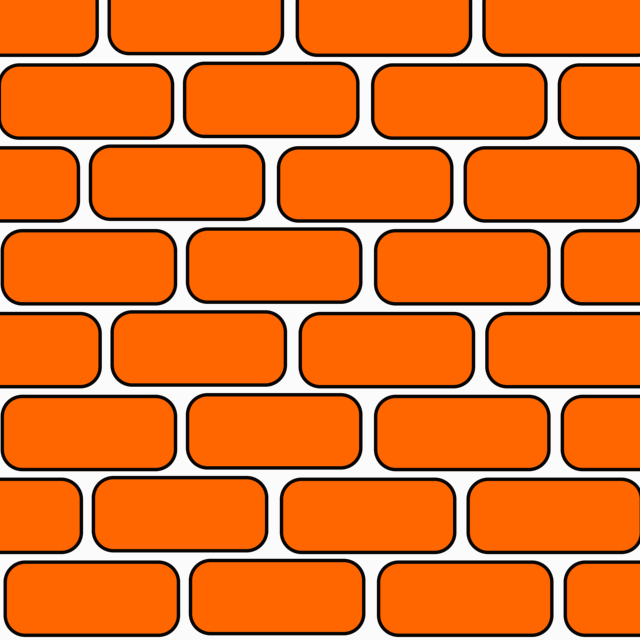
Write a WebGL 1 fragment shader that draws this pattern.

```glsl
precision highp float;

// Brick wall of eight rows: flat orange rounded bricks with black outlines
// on pale mortar. Rows shift in a cycle of four, with a slow drift upward;
// each brick is a rounded-box distance, and one column sits slightly raised.

uniform vec2 u_resolution;

float roundedBox(vec2 p, vec2 halfSize, float radius) {
    vec2 q = abs(p) - halfSize + radius;
    return length(max(q, 0.0)) + min(max(q.x, q.y), 0.0) - radius;
}

// Horizontal centre of the raised column's cell in a given row.
float rowShift(float row) {
    float phase = mod(row, 4.0);
    float shift = phase < 0.5 ? 0.4352
                : phase < 1.5 ? 0.2835
                : phase < 2.5 ? 0.4306
                : 0.3128;
    return shift - 0.0046 * floor(row / 4.0);
}

void main() {
    vec2 uv = gl_FragCoord.xy / u_resolution;
    vec2 pitch = vec2(0.2917, 0.12947);

    // Find the row, then the brick within it.
    float row = floor((uv.y + 0.0003) / pitch.y);
    float x = uv.x - rowShift(row);
    float column = floor(x / pitch.x + 0.5);
    vec2 p = vec2(x - column * pitch.x, uv.y - 0.0645 - row * pitch.y);

    // The column at index zero is set a little up and to the left.
    float raised = 1.0 - step(0.5, abs(column));
    p -= raised * vec2(-0.0022, 0.0026);

    // Outline and fill, with softly blurred edges.
    float d = roundedBox(p, vec2(0.138, 0.0598), 0.034);
    float soft = max(0.0013, 0.7 / min(u_resolution.x, u_resolution.y));
    float outline = 1.0 - smoothstep(-soft, soft, d);
    float fill = 1.0 - smoothstep(-soft, soft, d + 0.0053);

    vec3 mortar = vec3(0.99, 0.985, 0.99);
    vec3 color = mix(mortar, vec3(0.03, 0.02, 0.02), outline);
    color = mix(color, vec3(1.0, 0.4, 0.0), fill);
    gl_FragColor = vec4(color, 1.0);
}
```
